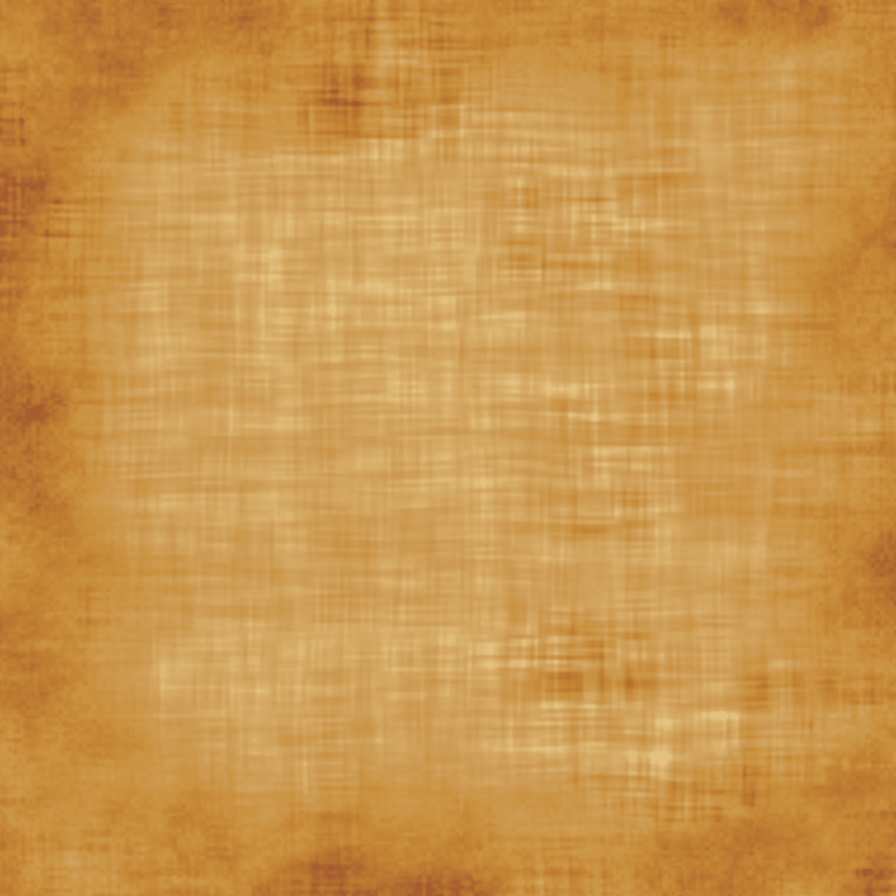
Give the GLSL for this texture, as a WebGL 2 fragment shader.

```glsl
#version 300 es
precision highp float;
// Aged woven cloth: stretched noise forms crossing weft and warp threads,
// a border falloff and ragged stains darken the rim, and the summed tone
// is looked up in a ramp from rust brown to pale straw.

uniform vec2 u_resolution;
out vec4 fragColor;

float hash(vec2 p) {
    return fract(sin(dot(p, vec2(127.1, 311.7))) * 43758.5453);
}

float noise(vec2 p) {
    vec2 cell = floor(p), f = fract(p);
    f = f * f * (3.0 - 2.0 * f);
    float low = mix(hash(cell), hash(cell + vec2(1, 0)), f.x);
    float high = mix(hash(cell + vec2(0, 1)), hash(cell + vec2(1, 1)), f.x);
    return mix(low, high, f.y);
}

float fbm(vec2 p) {
    float sum = 0.0, amp = 0.5;
    for (int i = 0; i < 5; i++) {
        sum += amp * noise(p);
        p = p * 2.03 + 17.3;
        amp *= 0.5;
    }
    return sum;
}

// Threads running along x, centred on zero, from broad bands to fine fibres
float threads(vec2 p) {
    vec2 freq = vec2(4.0, 27.0);
    float sum = 0.0, amp = 0.75;
    for (int i = 0; i < 4; i++) {
        sum += amp * (noise(p * freq + float(i) * 31.7) - 0.5);
        freq *= vec2(1.8, 2.0);
        amp *= 1.17;
    }
    return sum;
}

vec3 clothColor(float tone) {
    vec3 ramp[7] = vec3[7](
        vec3(0.65, 0.36, 0.18), vec3(0.72, 0.45, 0.19), vec3(0.76, 0.51, 0.20),
        vec3(0.79, 0.57, 0.25), vec3(0.805, 0.61, 0.33), vec3(0.84, 0.67, 0.40),
        vec3(0.89, 0.76, 0.50));
    vec3 color = ramp[0];
    for (int i = 1; i < 7; i++) {
        color = mix(color, ramp[i], clamp(tone - float(i - 1), 0.0, 1.0));
    }
    return color;
}

void main() {
    vec2 p = gl_FragCoord.xy / u_resolution;

    // Slight waviness of the weave
    vec2 q = p + 0.005 * (vec2(noise(p * 9.0), noise(p * 9.0 + 40.0)) - 0.5);
    float weft = threads(q + 3.1);
    float warp = threads(q.yx + 8.6);

    // Pale centre with an uneven border
    vec2 toEdge = min(p, 1.0 - p);
    float edge = min(toEdge.x, toEdge.y) + 0.16 * (fbm(p * 6.0 + 2.0) - 0.48);
    float tone = mix(2.6, 4.5, smoothstep(-0.02, 0.25, edge));

    // Soft blocky shading along both thread directions
    tone += 0.65 * (noise(p * vec2(3.0, 12.0) + 5.0) - 0.5);
    tone += 0.65 * (noise(p * vec2(13.0, 3.0) + 9.0) - 0.5);

    // Worn patches where the threads stand out strongly
    float worn = smoothstep(0.5, 0.72, fbm(p * vec2(4.5, 5.5) + 23.0));
    float contrast = 0.8 + 0.9 * worn;
    tone += contrast * (1.1 * weft + 0.85 * warp) - 0.35 * worn;

    // Ragged rust stains and grain near the rim
    float rim = 1.0 - smoothstep(0.0, 0.2, edge);
    float blot = fbm(p * 8.0 + 61.0) + 0.12 * (weft + warp);
    float stain = rim * smoothstep(0.43, 0.66, blot);
    tone -= 2.0 * stain;
    tone += (0.2 + 0.8 * rim) * (fbm(p * 50.0) - 0.48);
    tone += (0.25 + 0.7 * rim) * (noise(p * 190.0 + 7.0) - 0.5);

    fragColor = vec4(clothColor(tone), 1.0);
}
```
